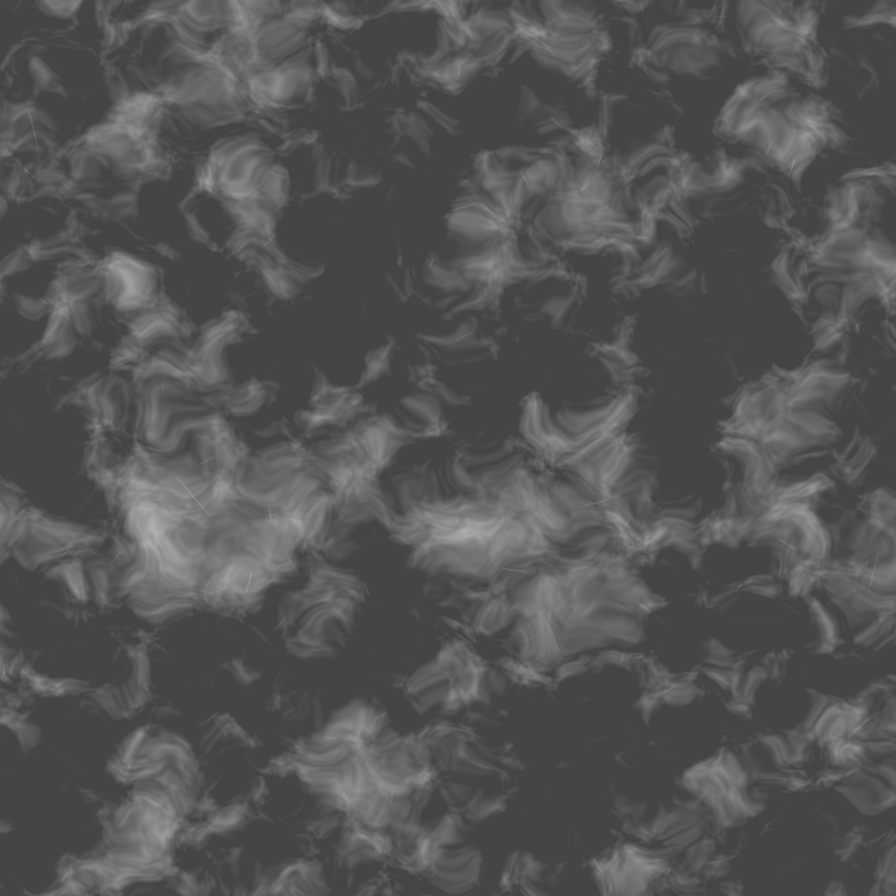
A WebGL 1 fragment shader for this texture:

```glsl
precision highp float;

uniform vec2 u_resolution;

const float FLOOR_GREY = 0.27;
const float PEAK_GREY = 0.68;
const float CLOUD_LEVEL = 0.3;       // raises or lowers the covered area
const float CLOUD_GAIN = 0.085;
const float CORE_GAIN = 0.012;       // extra lift in the dense cores
const float FIELD_DEVIATION = 0.31;  // spread of the raw noise sum
const float BROAD_SCALE = 5.0;
const float BROAD_FADE = 0.62;
const vec2 DETAIL_SCALE = vec2(15.0, 18.0);
const float DETAIL_FADE = 0.66;
const float DETAIL_AMOUNT = 0.66;
const float WARP_SCALE = 13.0;
const float WARP_AMOUNT = 0.035;
const float SCRATCH_SCALE = 9.0;
const float SCRATCH_WIDTH = 0.0005;
const float SCRATCH_GAIN = 0.075;
const float TAU = 6.2831853;

float hash(vec2 p) {
  vec3 q = fract(p.xyx * 0.1031);
  q += dot(q, q.yzx + 33.33);
  return fract((q.x + q.y) * q.z);
}

vec2 direction(float turn) {
  return vec2(cos(TAU * turn), sin(TAU * turn));
}

float cornerSlope(vec2 cell, vec2 offset) {
  return dot(direction(hash(cell)), offset);
}

float gradientNoise(vec2 p) {
  vec2 cell = floor(p);
  vec2 f = fract(p);
  vec2 w = f * f * f * (f * (f * 6.0 - 15.0) + 10.0);
  vec2 e = vec2(1.0, 0.0);
  float low = mix(cornerSlope(cell, f), cornerSlope(cell + e, f - e), w.x);
  float high = mix(cornerSlope(cell + e.yx, f - e.yx),
                   cornerSlope(cell + 1.0, f - 1.0), w.x);
  return mix(low, high, w.y);
}

float layeredNoise(vec2 p, float fade, int octaves) {
  const mat2 TURN = mat2(1.6, 1.2, -1.2, 1.6);
  float sum = 0.0;
  float amplitude = 1.0;
  for (int i = 0; i < 4; i++) {
    if (i >= octaves) break;
    sum += amplitude * gradientNoise(p);
    p = TURN * p + vec2(17.3, 41.7);
    amplitude *= fade;
  }
  return sum;
}

// Cloud thickness in standard deviations above the bare floor
float cloudThickness(vec2 p) {
  vec2 q = p * WARP_SCALE;
  vec2 warp = vec2(layeredNoise(q + 71.3, 0.5, 2),
                   layeredNoise(q + 133.9, 0.5, 2));
  vec2 warped = p + WARP_AMOUNT * warp;
  float broad = layeredNoise(warped * BROAD_SCALE + 23.4, BROAD_FADE, 2);
  float detail = layeredNoise(warped * DETAIL_SCALE + 57.1, DETAIL_FADE, 4);
  // Dense cores are smoother than the ragged edges
  float raggedness = mix(1.15, 0.65, smoothstep(0.0, 0.5, broad));
  float field = broad + DETAIL_AMOUNT * raggedness * detail;
  return clamp(field / FIELD_DEVIATION + CLOUD_LEVEL, 0.0, 3.4);
}

// One short, slightly bowed hairline per grid cell
float scratches(vec2 p, float scale, float seed, float pixel) {
  vec2 home = floor(p * scale);
  float ink = 0.0;
  for (int y = -1; y <= 1; y++) {
    for (int x = -1; x <= 1; x++) {
      vec2 cell = home + vec2(float(x), float(y));
      vec2 key = cell + seed;
      vec2 centre = (cell + vec2(hash(key + 3.1), hash(key + 8.7))) / scale;
      vec2 along = direction(hash(key + 15.3));
      vec2 d = p - centre;
      float t = dot(d, along);
      float reach = mix(0.1, 0.35, hash(key + 29.9)) / scale;
      float bow = (hash(key + 37.7) - 0.5) * 6.0 * t * t;
      float side = abs(dot(d, vec2(-along.y, along.x)) - bow);
      float line = 1.0 - smoothstep(SCRATCH_WIDTH, SCRATCH_WIDTH + pixel, side);
      float taper = 1.0 - smoothstep(0.5 * reach, reach, abs(t));
      float strength = hash(key + 46.1);
      ink = max(ink, line * taper * strength * strength);
    }
  }
  return ink;
}

void main() {
  vec2 p = gl_FragCoord.xy / u_resolution.y;
  float pixel = 1.0 / u_resolution.y;

  float thickness = cloudThickness(p);
  float grey = FLOOR_GREY + thickness * (CLOUD_GAIN + CORE_GAIN * thickness);

  // Hairlines show best where the cloud catches light
  float ink = max(scratches(p, SCRATCH_SCALE, 11.0, pixel),
                  scratches(p, SCRATCH_SCALE * 2.0, 83.0, pixel));
  grey += SCRATCH_GAIN * ink * mix(0.35, 1.0, smoothstep(0.0, 1.0, thickness));

  gl_FragColor = vec4(vec3(min(grey, PEAK_GREY)), 1.0);
}
```
